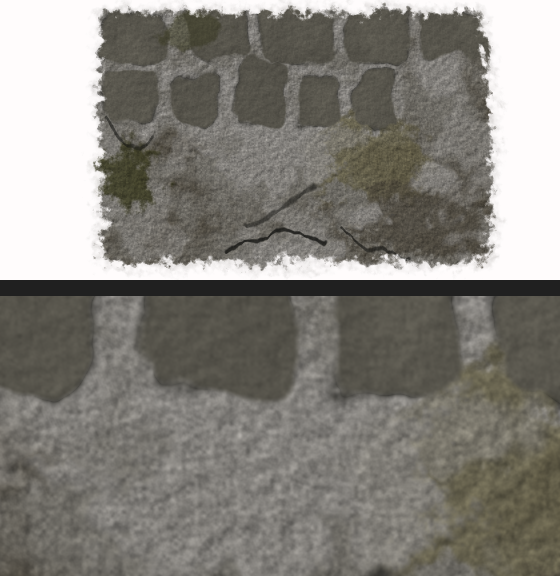
Top, the full canvas; bottom, a detail of the centre.
Write a Shadertoy shader that draws this texture.

```glsl
// A weathered stone wall with pale mortar, moss and cracks, torn off at the edges on white.

const vec3 PAPER = vec3(1.0, 0.99, 0.99);
const vec3 PALE = vec3(0.53, 0.52, 0.505);
const vec3 MORTAR = vec3(0.43, 0.42, 0.395);
const vec3 STONE = vec3(0.345, 0.335, 0.30);
const vec3 EARTH = vec3(0.28, 0.26, 0.22);
const vec3 OLIVE = vec3(0.39, 0.37, 0.27);
const vec3 MOSS = vec3(0.22, 0.22, 0.12);
const vec3 SHADOW = vec3(0.10, 0.10, 0.09);

float hash(vec2 p) {
    return fract(sin(dot(p, vec2(127.1, 311.7))) * 43758.5453);
}

float noise(vec2 p) {
    vec2 i = floor(p), f = fract(p);
    f = f * f * (3.0 - 2.0 * f);
    float low = mix(hash(i), hash(i + vec2(1, 0)), f.x);
    float high = mix(hash(i + vec2(0, 1)), hash(i + vec2(1, 1)), f.x);
    return mix(low, high, f.y);
}

float fbm(vec2 p) {
    float sum = 0.0, amp = 0.533;
    for (int i = 0; i < 4; i++) {
        sum += amp * noise(p);
        p = mat2(1.6, 1.2, -1.2, 1.6) * p + 7.3;
        amp *= 0.5;
    }
    return sum;
}

float sdBox(vec2 p, vec2 halfSize, float radius) {
    vec2 q = abs(p) - halfSize + radius;
    return length(max(q, 0.0)) + min(max(q.x, q.y), 0.0) - radius;
}

// Soft irregular spot, 1 at the centre
float spot(vec2 p, vec2 center, vec2 size, float rough) {
    float r = length((p - center) / size) + (rough - 0.5) * 2.2;
    return 1.0 - smoothstep(0.65, 1.1, r);
}

// Distance to a course of stones of varied size
float stoneCourse(vec2 p, vec2 origin, float pitch, float halfHeight, float seed) {
    float x = (p.x - origin.x) / pitch;
    float id = floor(x);
    float a = hash(vec2(id, seed)), b = hash(vec2(id, seed + 4.0));
    vec2 local = vec2((fract(x) - 0.5) * pitch, p.y - origin.y - (b - 0.5) * 0.03);
    vec2 size = vec2(pitch * mix(0.36, 0.45, a), halfHeight * mix(0.72, 1.0, b));
    return sdBox(local, size, 0.04);
}

// Arched, ragged crack from a to b
float crack(vec2 p, vec2 a, vec2 b, float arch, float width) {
    float t = clamp((p.x - a.x) / (b.x - a.x), 0.0, 1.0);
    float y = mix(a.y, b.y, t) + arch * 4.0 * t * (1.0 - t);
    y += (fbm(vec2(p.x * 14.0, a.y * 9.0)) - 0.5) * 0.06;
    float d = length(vec2(p.x - mix(a.x, b.x, t), p.y - y));
    float w = width * (0.3 + 1.2 * noise(p * 25.0));
    return 1.0 - smoothstep(w * 0.4, w + 0.003, d);
}

// Opacity of the torn wall
float wallMask(vec2 p) {
    p.x -= 0.03 * smoothstep(1.5, 1.7, p.x) * sin(4.5 * (0.75 - p.y));
    float d = sdBox(p - vec2(1.05, 0.51), vec2(0.69, 0.45), 0.025);
    d += (fbm(p * 10.0) - 0.5) * 0.055 + (fbm(p * 48.0) - 0.5) * 0.075;
    float body = 1.0 - smoothstep(-0.018, 0.012, d);
    float dust = (1.0 - smoothstep(0.0, 0.045, d)) * 0.22 * noise(p * 60.0);
    return max(body, dust);
}

vec3 wallColor(vec2 p) {
    float broad = fbm(p * 5.0), medium = fbm(p * 15.0 + 20.0), fine = fbm(p * 55.0);
    vec2 warped = p + (vec2(broad, fbm(p * 6.0 + 40.0)) - 0.5) * 0.09 + (medium - 0.5) * 0.035;

    // Two courses of stones, the lower one ending before the right side
    float upper = stoneCourse(warped, vec2(0.33, 0.875), 0.288, 0.11, 2.0);
    float lower = stoneCourse(warped, vec2(0.36, 0.655), 0.222, 0.125, 7.0);
    lower = max(lower, warped.x - 1.40);
    float d = min(upper, lower);

    // Rubble below, bedded in mortar close to the stones
    float rough = mix(medium, fine, 0.3);
    vec3 color = mix(EARTH, MORTAR, smoothstep(0.22, 0.64, mix(broad, rough, 0.55)));
    float bedding = 1.0 - smoothstep(0.025, 0.08, d);
    bedding *= 1.0 - 0.65 * smoothstep(1.35, 1.5, p.x);
    color = mix(color, mix(MORTAR, PALE, smoothstep(0.35, 0.65, rough)), bedding);

    // Stains and worn plaster
    color = mix(color, OLIVE, 0.7 * spot(p, vec2(1.33, 0.43), vec2(0.24, 0.16), rough));
    color = mix(color, EARTH, 0.65 * spot(p, vec2(1.48, 0.20), vec2(0.30, 0.14), rough));
    float plaster = spot(p, vec2(0.97, 0.45), vec2(0.21, 0.15), rough);
    plaster = max(plaster, spot(p, vec2(1.02, 0.10), vec2(0.20, 0.07), rough));
    plaster = max(plaster, spot(p, vec2(1.56, 0.37), vec2(0.08, 0.06), rough));
    plaster = max(plaster, spot(p, vec2(1.30, 0.23), vec2(0.10, 0.05), rough));
    plaster = max(plaster, spot(p, vec2(1.55, 0.74), vec2(0.08, 0.11), rough));
    plaster = max(plaster, 0.65 * smoothstep(0.53, 0.64, fbm(p * 8.0 + 60.0)));
    color = mix(color, PALE, 0.85 * plaster);

    // Stone faces with shaded rims
    vec3 face = STONE * (0.83 + 0.34 * mix(broad, medium, 0.5));
    color = mix(color, face, 1.0 - smoothstep(-0.007, 0.005, d));
    float rim = exp(-abs(d) / 0.005) * smoothstep(0.35, 0.65, medium);
    color = mix(color, SHADOW, 0.5 * rim);
    float moss = spot(p, vec2(0.45, 0.36), vec2(0.11, 0.13), rough);
    moss = max(moss, 0.6 * spot(p, vec2(0.70, 0.90), vec2(0.12, 0.07), rough));
    color = mix(color, MOSS, 0.8 * moss);

    // Cracks
    float gap = crack(p, vec2(0.81, 0.09), vec2(1.16, 0.14), 0.05, 0.009);
    gap = max(gap, 0.8 * crack(p, vec2(1.22, 0.17), vec2(1.46, 0.08), -0.02, 0.007));
    gap = max(gap, 0.7 * crack(p, vec2(0.38, 0.57), vec2(0.54, 0.50), -0.05, 0.009));
    gap = max(gap, 0.6 * crack(p, vec2(0.88, 0.19), vec2(1.12, 0.33), 0.0, 0.012));
    color = mix(color, SHADOW, 0.85 * gap);

    // Lit relief and grain, weaker on the smooth faces
    float relief = fine - fbm((p + vec2(0.004, -0.005)) * 55.0);
    float grain = noise(p * 210.0) - 0.5;
    float strength = mix(0.5, 1.0, smoothstep(-0.01, 0.01, d));
    return color * (1.0 + strength * (0.65 * relief + 0.20 * grain));
}

void mainImage(out vec4 fragColor, in vec2 fragCoord) {
    vec2 p = fragCoord / iResolution.y;
    fragColor = vec4(mix(PAPER, wallColor(p), wallMask(p)), 1.0);
}
```
